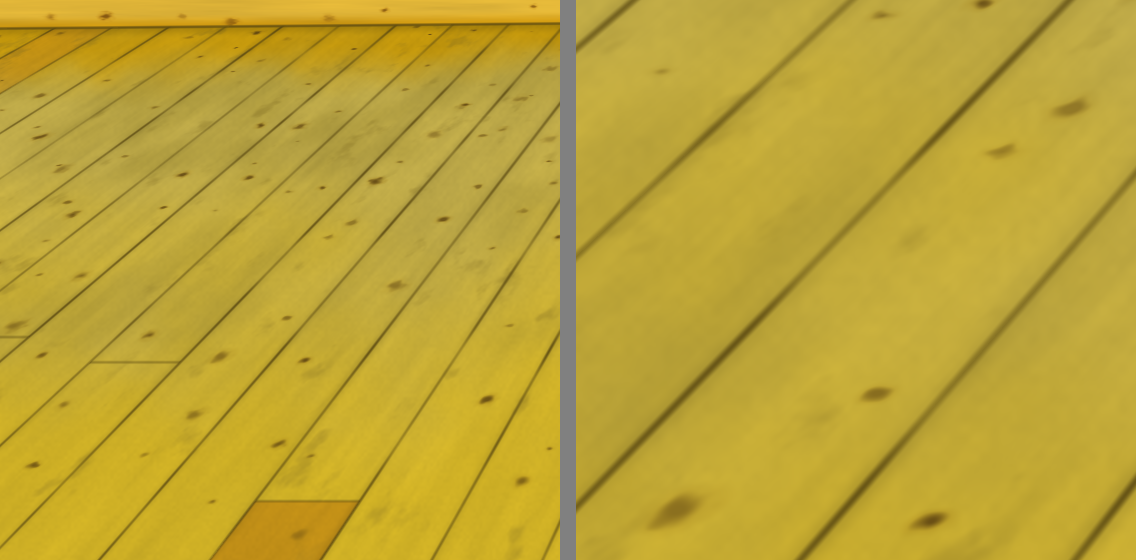
Left: the whole. Right: its middle third, enlarged.
A three.js fragment shader for this texture:

```glsl
// Worn yellow pine floorboards running in perspective towards a golden skirting board.
#define VANISH vec2(1.855, 1.930)   // point where the seams meet
#define PLANK_WIDTH 0.198           // plank width along the bottom edge
#define PLANK_SHIFT 0.021           // seam offset along the bottom edge
#define SEAM_WIDTH 0.0040           // soft half width of a seam
#define SOFT 0.0022                 // edge softness
#define KNOT_RATE 0.58              // share of floor cells holding a knot
#define KNOT_SIZE vec2(0.115, 0.095)
#define WEAR 0.42                   // strength of the grey worn patches
#define YELLOW vec3(0.81, 0.69, 0.145)
#define OLIVE vec3(0.745, 0.665, 0.285)
#define ORANGE vec3(0.76, 0.585, 0.035)
#define DARK vec3(0.36, 0.29, 0.07)

varying vec2 vUv;

float hash(vec2 p) {
  vec3 q = fract(vec3(p.xyx) * 0.1031);
  q += dot(q, q.yzx + 33.33);
  return fract((q.x + q.y) * q.z);
}

float noise(vec2 p) {
  vec2 i = floor(p), f = fract(p);
  f = f * f * (3.0 - 2.0 * f);
  return mix(mix(hash(i), hash(i + vec2(1, 0)), f.x),
             mix(hash(i + vec2(0, 1)), hash(i + vec2(1, 1)), f.x), f.y);
}

float fbm(vec2 p) {
  float sum = 0.0, amp = 0.5;
  for (int i = 0; i < 4; i++) {
    sum += amp * noise(p);
    p = p * 2.03 + 17.1;
    amp *= 0.5;
  }
  return sum / 0.9375;
}

// One jittered knot per cell: x is the dark core, y the warm halo
vec2 knot(vec2 p, vec2 size, float rate, float seed) {
  vec2 cell = floor(p);
  vec2 centre = 0.2 + 0.6 * vec2(hash(cell + seed), hash(cell + seed + 7.7));
  float pick = hash(cell + seed + 3.3);
  float scale = mix(0.45, 1.0, hash(cell + seed + 5.1));
  float d = length((fract(p) - centre) / (size * scale));
  d += 0.7 * (noise(p * 17.0 + seed) - 0.5);
  float present = step(pick, rate) * mix(0.3, 1.0, hash(cell + seed + 9.4));
  return present * vec2(1.0 - smoothstep(0.1, 1.2, d), 1.0 - smoothstep(0.4, 1.9, d));
}

// Thin cross joint at height h on one plank
float joint(float plank, float id, float y, float h) {
  return (1.0 - step(0.5, abs(plank - id))) * (1.0 - smoothstep(0.0, 0.0045, abs(y - h)));
}

vec3 floorColour(vec2 uv) {
  // Perspective: x counts planks, y runs along them
  float depth = VANISH.y / (VANISH.y - uv.y);
  float across = (VANISH.x + (uv.x - VANISH.x) * depth + PLANK_SHIFT) / PLANK_WIDTH;
  vec2 p = vec2(across, depth * 10.0);
  float plank = floor(across);

  // Yellow foreground, faded middle, orange under the skirting
  float cloud = fbm(uv * vec2(4.0, 5.0) + 2.0);
  vec3 col = mix(YELLOW, OLIVE, smoothstep(0.12, 0.76, uv.y + 0.4 * (cloud - 0.5)));
  col = mix(col, ORANGE, 0.95 * smoothstep(0.84, 0.935, uv.y + 0.12 * (cloud - 0.5)));

  // Planks of another tint: one far board and one past a joint
  float shortBoard = (1.0 - step(0.5, abs(plank - 2.0))) * (1.0 - smoothstep(0.103, 0.107, uv.y));
  float farBoard = 1.0 - step(0.5, abs(plank + 8.0));
  col = mix(col, vec3(0.75, 0.54, 0.08), 0.85 * max(shortBoard, 0.7 * farBoard));
  col *= 0.98 + 0.04 * hash(vec2(plank, 4.0));

  // Worn patches, long streaks and fine grain
  float patches = smoothstep(0.46, 0.82, fbm(p * vec2(0.8, 0.55) + 5.0));
  float middle = smoothstep(0.1, 0.5, uv.y) * (1.0 - smoothstep(0.8, 0.93, uv.y));
  col = mix(col, vec3(0.60, 0.53, 0.19), WEAR * patches * (0.35 + 0.65 * middle));
  float streak = fbm(vec2(across * 6.0, p.y * 0.9) + plank * 13.0);
  col *= 1.0 + 0.10 * (streak - 0.5);
  float smudge = smoothstep(0.64, 0.90, fbm(p * vec2(3.2, 2.4) + 31.0));
  col = mix(col, vec3(0.50, 0.42, 0.13), 0.32 * smudge);
  col *= 1.0 + 0.025 * (noise(uv * 170.0) - 0.5);

  // Knots, large then small
  for (int i = 0; i < 2; i++) {
    float k = float(i);
    vec2 mark = knot(p * (1.0 + 0.3 * k * vec2(0, 1)), KNOT_SIZE * (1.0 - 0.4 * k),
                     KNOT_RATE - 0.25 * k, 11.0 + 20.0 * k);
    col = mix(col, vec3(0.62, 0.47, 0.08), 0.4 * mark.y);
    col = mix(col, vec3(0.36, 0.26, 0.07), 0.85 * mark.x);
  }

  // Seams of uneven strength with a faint shadow
  float seamId = floor(across + 0.5);
  float seam = abs(across - seamId) * PLANK_WIDTH / depth * 0.72;
  float strength = mix(0.42, 0.78, hash(vec2(seamId, 2.0)));
  strength *= 0.55 + 0.6 * noise(vec2(seamId * 5.0, p.y * 2.5));
  col *= 1.0 - 0.10 * strength * (1.0 - smoothstep(0.0, 0.012, seam));
  col = mix(col, DARK, strength * (1.0 - smoothstep(0.0, SEAM_WIDTH, seam)));

  float ends = joint(plank, -1.0, uv.y, 0.353) + joint(plank, 2.0, uv.y, 0.105)
             + joint(plank, -3.0, uv.y, 0.398);
  return mix(col, DARK, 0.42 * ends);
}

vec3 skirtingColour(vec2 uv, float rise) {
  float grain = fbm(vec2(uv.x * 5.0, uv.y * 80.0));
  vec3 col = mix(vec3(0.80, 0.59, 0.06), vec3(0.88, 0.71, 0.22), smoothstep(0.0, 0.024, rise));
  col *= 0.93 + 0.14 * grain;
  vec2 mark = knot(vec2(uv.x * 8.0, (uv.y - 0.95) * 20.0), vec2(0.10, 0.15), 0.8, 42.0);
  col = mix(col, vec3(0.70, 0.46, 0.05), 0.5 * mark.y);
  return mix(col, vec3(0.44, 0.27, 0.05), 0.75 * mark.x);
}

void main() {
  // Height above the slightly tilted foot of the skirting
  float rise = vUv.y - mix(0.949, 0.958, vUv.x);
  vec3 col = mix(floorColour(vUv), skirtingColour(vUv, rise), smoothstep(-SOFT, SOFT, rise));
  // Contact shadow and dark gap
  col *= 1.0 - 0.14 * (1.0 - smoothstep(0.0, 0.02, -rise)) * step(rise, 0.0);
  col = mix(col, DARK, 0.75 * (1.0 - smoothstep(0.0004, 0.004, abs(rise))));
  gl_FragColor = vec4(col, 1.0);
}
```
